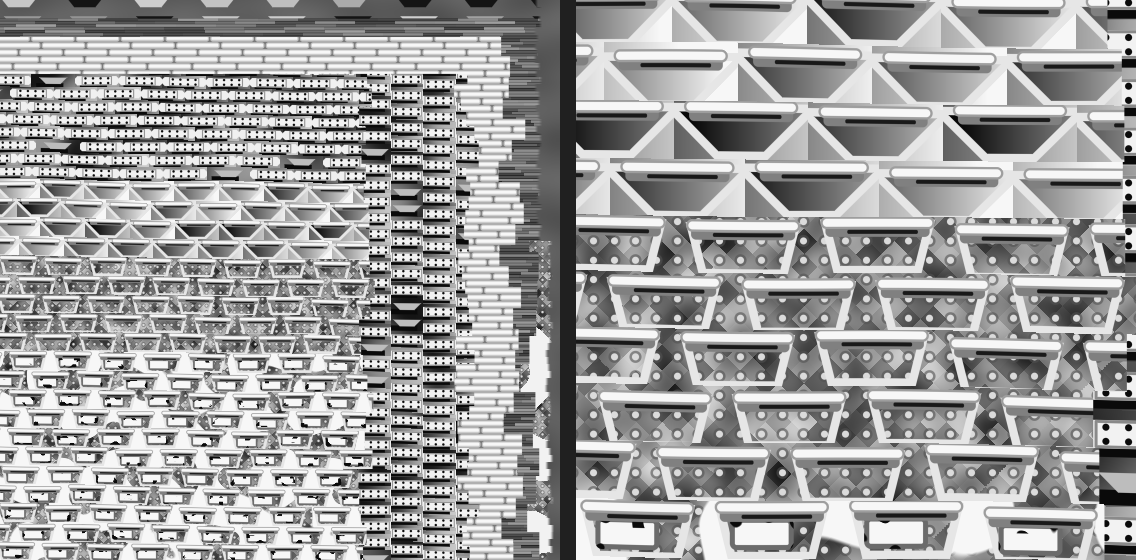
Left, the full canvas; right, a detail of the centre.
A Shadertoy shader for this pattern:

```glsl
struct Cell { vec2 p; vec2 id; };

float hash(vec2 p) {
    vec3 q = fract(p.xyx * 0.1031);
    q += dot(q, q.yzx + 33.33);
    return fract((q.x + q.y) * q.z);
}

float gradDot(vec2 corner, vec2 offset) {
    float angle = 6.2832 * hash(corner);
    return dot(vec2(cos(angle), sin(angle)), offset);
}

float gradNoise(vec2 p) {
    vec2 i = floor(p), f = fract(p), e = vec2(1, 0);
    vec2 w = f * f * (3.0 - 2.0 * f);
    return mix(mix(gradDot(i, f), gradDot(i + e, f - e), w.x),
               mix(gradDot(i + e.yx, f - e.yx), gradDot(i + 1.0, f - 1.0), w.x), w.y);
}

float fill(float d, float px) { return 1.0 - smoothstep(-0.7 * px, 0.7 * px, d); }

float box(vec2 p, vec2 halfSize, float radius) {
    vec2 d = abs(p) - halfSize + radius;
    return length(max(d, 0.0)) + min(max(d.x, d.y), 0.0) - radius;
}

float hexBar(vec2 p, vec2 halfSize) {
    return max(abs(p.y) - halfSize.y, 0.707 * (abs(p.x) + abs(p.y) - halfSize.x));
}

float taper(vec2 p, vec2 halfSize, float slope) {
    float side = (abs(p.x) - halfSize.x - slope * p.y) * inversesqrt(1.0 + slope * slope);
    return max(abs(p.y) - halfSize.y, side);
}

float dots(vec2 p, vec2 pitch, float radius) {
    return length((fract(p / pitch) - 0.5) * pitch) - radius;
}

// Running bond: each row slides by a fraction of the pitch plus a random amount
Cell bond(vec2 p, vec2 pitch, float slide) {
    float row = floor(p.y / pitch.y);
    vec2 g = p / pitch + vec2(row * slide + 0.25 * hash(vec2(row, 7)), 0);
    return Cell((fract(g) - 0.5) * pitch, floor(g));
}

// Mottled grey facets carrying a grid of pale studs
float studs(vec2 p, float px) {
    vec2 g = vec2(p.x + p.y, p.x - p.y) * 65.0;
    float v = 0.28 + 0.42 * hash(floor(g)) + 0.35 * gradNoise(p * 45.0);
    float d = dots(p, vec2(0.0125, 0.0115), 0.0021);
    v = mix(v, 0.32, 0.6 * fill(d - 0.0015, px));
    return mix(v, 0.86, fill(d, px));
}

float brick(Cell c, vec2 halfSize, float gapTone, float px) {
    float h = hash(c.id);
    float v = mix(gapTone, 0.8, smoothstep(-0.3, 0.9, h + c.p.x * 9.0 - 0.5));
    v = mix(v, 0.04, fill(box(c.p + vec2(0.006, 0.009), halfSize * vec2(0.9, 0.55), 0.0), px));
    if (h < 0.1) return mix(v, 0.74, fill(taper(c.p, halfSize * 0.7, 1.0), px));
    v = mix(v, 0.94, fill(hexBar(c.p, halfSize + vec2(0.016, 0.0)), px));
    float d = box(c.p, halfSize, 0.001);
    v = mix(mix(v, 0.54, fill(d, px)), 0.95, fill(d + 0.0018, px));
    return mix(v, 0.04, fill(max(dots(c.p, vec2(0.0135, 0.0085), 0.0021), d), px));
}

// Rimmed cup; stage 0 is plain, 1 studded, 2 has a bright window
float cup(Cell c, vec2 uv, float stage, float px) {
    float h = hash(c.id + 3.0), texture1 = studs(uv, px);
    vec2 p = c.p + vec2(0, 0.005 * (h - 0.5));
    float patchy = smoothstep(0.08, 0.12, gradNoise(uv * 17.0));
    float v = stage < 0.5 ? 0.55 + 0.4 * h + 5.0 * p.x
            : stage < 1.5 ? texture1 : mix(0.97, texture1, patchy);
    float body = taper(p + vec2(0, 0.003), vec2(0.025, 0.0115), stage < 0.5 ? 1.0 : 0.25);
    v = mix(v, 0.9, fill(body - 0.005, px));
    float inner = stage < 0.5 ? mix(0.2, 0.75, h) + 7.0 * p.x : texture1;
    v = mix(v, inner, fill(body, px));
    if (stage > 1.5) {
        float pane = box(p + vec2(0.006, 0.004), vec2(0.016, 0.0065), 0.001);
        v = mix(mix(v, 0.42, fill(pane - 0.003, px)), 0.97, fill(pane, px));
        float chip = smoothstep(0.2, 0.28, gradNoise(uv * 85.0)) * fill(abs(pane) - 0.003, px);
        v = mix(v, 0.04, chip);
    }
    v = mix(v, 0.5, fill(box(p - vec2(0, 0.007), vec2(0.031, 0.004), 0.003), px));
    v = mix(v, 0.1, fill(box(p - vec2(0.003, 0.006), vec2(0.021, 0.0012), 0.001), px));
    float rim = box(p - vec2(0, 0.0115), vec2(0.034, 0.0038), 0.0038);
    return mix(mix(v, 0.62, fill(rim, px)), 0.97, fill(rim + 0.0014, px));
}

float slat(Cell c, float px) {
    float d = box(c.p, vec2(0.039, 0.0058), 0.005);
    float v = mix(0.48, 0.76, fill(d, px));
    return mix(v, 0.97, smoothstep(0.001, 0.0035, -d) * smoothstep(-0.006, 0.0, c.p.y));
}

float darkLines(vec2 p) {
    float line = floor(p.y / 0.0052);
    float run = floor(p.x * 14.0 + 5.0 * hash(vec2(line, 2)));
    float ridge = sin(3.1416 * fract(p.y / 0.0052));
    return 0.13 + 0.36 * hash(vec2(run, line)) + 0.14 * ridge;
}

float frame(vec2 p, float px) {
    float v = 0.36 + 0.1 * gradNoise(p * vec2(9, 14));
    Cell c = bond(p, vec2(0.118, 0.034), 0.0);
    float h = hash(c.id);
    float d = taper(c.p + vec2(0, 0.007), vec2(0.026, 0.009), 0.8);
    return mix(v, h < 0.4 ? 0.08 : 0.35 + 0.55 * h, fill(d, px) * step(h, 0.85));
}

void mainImage(out vec4 fragColor, in vec2 fragCoord) {
    float px = 1.0 / iResolution.y;
    vec2 uv = fragCoord / iResolution.xy;
    float depth = 1.0 - uv.y;
    vec2 q = uv + vec2(0, 0.012 * uv.x + 0.003 * gradNoise(uv * 6.0));

    // Cups on the left, changing stage with depth
    float row = floor(q.y / 0.034);
    float level = 1.0 - (row + 0.5) * 0.034;
    float stage = step(0.44, level) + step(0.62, level);
    float v = cup(bond(q, vec2(0.08, 0.034), 0.47), uv, stage, px);

    // Brick courses above, staggered brick columns to the right
    float gapTone = 0.08 + 0.5 * smoothstep(-0.2, 0.4, gradNoise(uv * 8.0));
    Cell course = bond(q, vec2(0.078, 0.0235), 0.45);
    v = mix(v, brick(course, vec2(0.027, 0.0082), gapTone, px), fill(level - 0.31, px));
    Cell column = bond(vec2(q.y, uv.x - 0.64), vec2(0.029, 0.058), 0.37);
    column.p = column.p.yx;
    float columnEdge = 0.64 + 0.03 * hash(vec2(row, 5));
    v = mix(v, brick(column, vec2(0.027, 0.0085), gapTone, px), fill(columnEdge - uv.x, px));

    // Slats along the top and right
    float slatRow = floor(uv.y / 0.0125);
    float slatStart = 0.81 + 0.045 * hash(vec2(floor(slatRow / 2.0), 9));
    float band = min(depth - 0.132, slatStart - uv.x);
    v = mix(v, slat(bond(uv, vec2(0.08, 0.0125), 0.45), px), fill(band, px));

    // Ragged dark border, studded low on the right, then the plain frame
    float ragged = 0.89 + 0.05 * hash(vec2(floor(slatRow / 3.0), 4));
    v = mix(v, darkLines(uv), fill(min(depth - 0.066, ragged - uv.x), px));
    float studEdge = 0.925 + 0.04 * hash(vec2(floor(slatRow / 4.0), 6));
    float lowSide = mix(studs(uv, px), 0.95, step(0.06, gradNoise(uv * 13.0)));
    v = mix(v, lowSide, fill(max(studEdge - uv.x, 0.43 - depth), px));
    float sideEdge = (depth < 0.43 ? 0.955 : 0.975) + 0.012 * hash(vec2(slatRow, 8));
    v = mix(v, frame(uv, px), fill(depth - 0.033, px));
    float margin = 0.36 + 0.1 * gradNoise(uv * vec2(9, 14));
    v = mix(v, margin, smoothstep(-0.004, 0.004, uv.x - sideEdge));

    fragColor = vec4(vec3(clamp(v, 0.03, 0.97)), 1.0);
}
```
